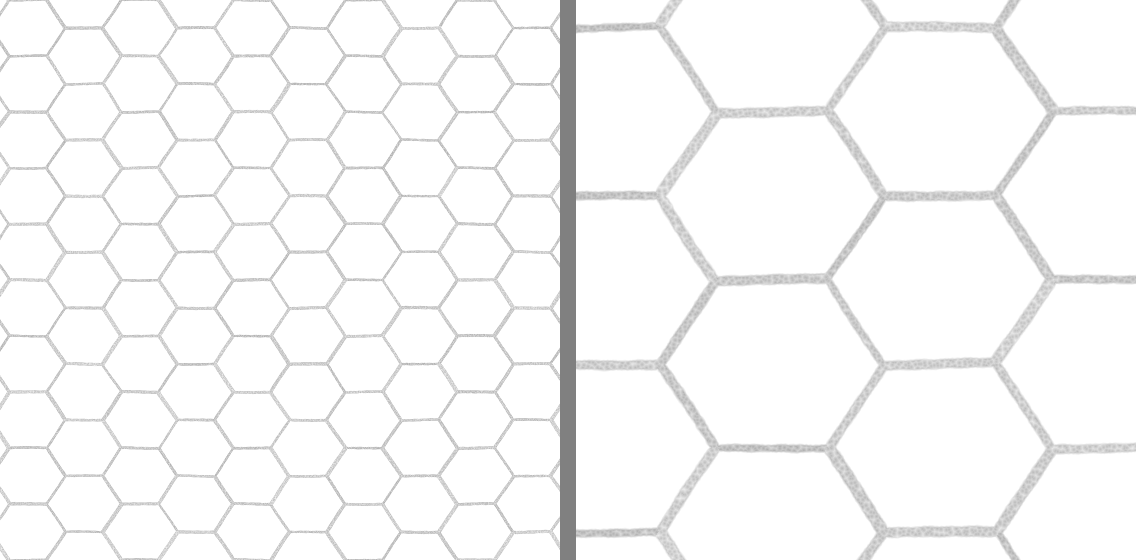
Left, the full canvas; right, a detail of the centre.
Write a three.js fragment shader that draws this pattern.

```glsl
// Tiling flat-topped hexagon tiles in white, parted by speckled grey joints of varying width.
#define CELLS 10.0        // columns and rows across the canvas (columns must be even)
#define JOINT_MIN 0.021   // half width of the thinnest joint, in cells
#define JOINT_FLAT 0.009  // extra half width of level joints
#define JOINT_SLANT 0.017 // extra half width of slanted joints
#define SOFTNESS 0.018    // edge smoothing, in cells
#define WARP 0.010        // unevenness of the grid, in cells
#define GRAIN 40.0        // speckles per cell
#define GRAIN_DEPTH 0.17  // contrast of the speckles
#define TONE_DARK 0.765
#define TONE_LIGHT 0.85
#define TAU 6.2831853

varying vec2 vUv;

float hash(vec2 p) {
  vec3 q = fract(vec3(p.xyx) * 0.1031);
  q += dot(q, q.yzx + 33.33);
  return fract((q.x + q.y) * q.z);
}

// Layered sines with whole wave counts, so they wrap at the canvas edge.
float waves(vec2 uv, vec2 a, vec2 b) {
  return 0.5 * (sin(TAU * dot(uv, a)) + sin(TAU * dot(uv, b) + 1.7));
}

// Wrapping cellular noise: distance to the nearest scattered point.
float cellular(vec2 p, float period) {
  vec2 base = floor(p);
  float nearest = 2.0;
  for (int y = -1; y <= 1; y++) {
    for (int x = -1; x <= 1; x++) {
      vec2 cell = base + vec2(float(x), float(y));
      vec2 id = mod(cell, period);
      vec2 point = cell + vec2(hash(id), hash(id + 517.0));
      nearest = min(nearest, distance(p, point));
    }
  }
  return nearest;
}

// Midpoint of a hexagon side: -1 and 1 are slanted, 0 is level.
vec2 sideMid(float side) {
  return side == 0.0 ? vec2(0.0, 0.5) : vec2(0.5, 0.25 * side);
}

vec2 sideNormal(float side) {
  return side == 0.0 ? vec2(0.0, 1.0) : normalize(vec2(3.0, 2.0 * side));
}

// Distance from a point to the nearer of two opposite sides.
float sideDistance(vec2 q, float side) {
  vec2 n = sideNormal(side);
  return dot(sideMid(side), n) - abs(dot(q, n));
}

float hexDistance(vec2 q) {
  return min(sideDistance(q, 0.0), min(sideDistance(q, 1.0), sideDistance(q, -1.0)));
}

// Nearest centre of a lattice holding every second column.
vec2 latticeCentre(vec2 p, vec2 start) {
  vec2 pitch = vec2(2.0, 1.0);
  return start + pitch * floor((p - start) / pitch + 0.5);
}

void main() {
  // Slightly uneven grid
  vec2 p = vUv * CELLS;
  p += WARP * vec2(waves(vUv, vec2(4.0, 7.0), vec2(-9.0, 5.0)),
                   waves(vUv, vec2(7.0, -3.0), vec2(6.0, 11.0)));

  // Hexagon that holds this point
  vec2 centre = latticeCentre(p, vec2(0.5));
  vec2 other = latticeCentre(p, vec2(1.5, 0.0));
  if (hexDistance(p - other) > hexDistance(p - centre)) centre = other;
  vec2 q = p - centre;

  // Speckles and ragged edges
  float speck = cellular(vUv * CELLS * GRAIN, CELLS * GRAIN) - 0.45;
  float ragged = 0.003 * waves(vUv, vec2(37.0, 23.0), vec2(71.0, -58.0)) + 0.007 * speck;

  // Nearest joint, each with its own width and tone
  float gap = 1.0;
  float tone = TONE_LIGHT;
  for (int i = -1; i <= 1; i++) {
    float side = float(i);
    float facing = dot(q, sideNormal(side)) < 0.0 ? -1.0 : 1.0;
    vec2 id = floor(mod((centre + facing * sideMid(side)) * 4.0 + 0.5, CELLS * 4.0));
    float wide = hash(id + 11.0);
    float halfWidth = JOINT_MIN + wide * (i == 0 ? JOINT_FLAT : JOINT_SLANT);
    float d = sideDistance(q, side) - halfWidth - ragged;
    if (d < gap) {
      gap = d;
      tone = mix(TONE_DARK, TONE_LIGHT, 0.5 * (wide + hash(id + 83.0)));
    }
  }

  // Joint shading with a slightly darker rim, over white tiles
  tone += GRAIN_DEPTH * speck - 0.03 * smoothstep(-0.018, 0.0, gap);
  float tile = smoothstep(-0.5 * SOFTNESS, 0.5 * SOFTNESS, gap);
  gl_FragColor = vec4(vec3(mix(tone, 1.0, tile)), 1.0);
}
```
